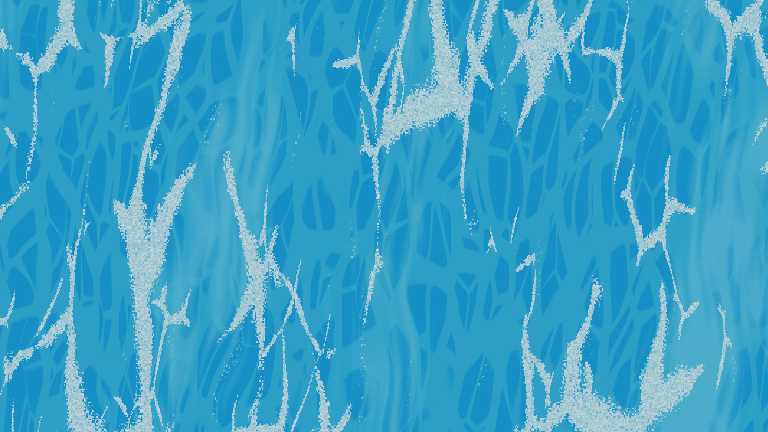
This texture is drawn by a WebGL 2 fragment shader. Its source:

```glsl
#version 300 es
precision highp float;
// Rippling blue water under torn, grainy foam that runs down in veins.
// Stretched, warped cell borders give both the flat tonal net and the foam;
// gradient noise varies their width, and a fine random grain frays the foam.

uniform vec2 u_resolution;
out vec4 fragColor;

const vec3 DEEP = vec3(0.085, 0.565, 0.77);
const vec3 MID = vec3(0.175, 0.625, 0.78);
const vec3 PALE = vec3(0.32, 0.69, 0.795);
const vec3 FOAM_DIM = vec3(0.54, 0.75, 0.815);
const vec3 FOAM_BRIGHT = vec3(0.77, 0.825, 0.84);

vec2 hash2(vec2 p) {
    vec3 q = fract(p.xyx * vec3(0.1031, 0.1030, 0.0973));
    q += dot(q, q.yzx + 33.33);
    return fract((q.xx + q.yz) * q.zy);
}

float cornerSlope(vec2 cell, vec2 offset) {
    float angle = 6.2832 * hash2(cell).x;
    return dot(vec2(cos(angle), sin(angle)), offset);
}

// Gradient noise, roughly -0.7 to 0.7
float gradientNoise(vec2 p) {
    vec2 i = floor(p), f = fract(p);
    vec2 u = f * f * f * (f * (f * 6.0 - 15.0) + 10.0);
    vec2 e = vec2(1.0, 0.0);
    float low = mix(cornerSlope(i, f), cornerSlope(i + e, f - e), u.x);
    float high = mix(cornerSlope(i + e.yx, f - e.yx),
                     cornerSlope(i + e.xx, f - e.xx), u.x);
    return mix(low, high, u.y);
}

// Second minus first distance to scattered points: zero on cell borders
float cellBorder(vec2 p) {
    vec2 i = floor(p), f = fract(p);
    float nearest = 8.0, second = 8.0;
    for (int y = -1; y <= 1; y++) {
        for (int x = -1; x <= 1; x++) {
            vec2 g = vec2(x, y);
            float d = length(g + hash2(i + g) - f);
            second = min(second, max(nearest, d));
            nearest = min(nearest, d);
        }
    }
    return second - nearest;
}

vec2 warp(vec2 p, vec2 scale, float amount, float seed) {
    vec2 q = p * scale + seed;
    return p + amount * vec2(gradientNoise(q), gradientNoise(q + 37.7));
}

// Flat-toned web of borders with varying width
float net(vec2 p, vec2 scale, float width, float seed) {
    float w = width + 0.24 * gradientNoise(p * scale * 0.45 + seed);
    float soft = scale.x / u_resolution.y;
    return 1.0 - smoothstep(w - soft, w + soft, cellBorder(p * scale + seed));
}

// Foam density: veins that swell, thin out and break off
float foamVeins(vec2 p, vec2 scale, float bias, float seed) {
    float swell = gradientNoise(p * scale * vec2(0.4, 0.6) + seed)
                + 0.5 * gradientNoise(p * scale * vec2(1.3, 1.1) + seed + 9.0);
    float w = max(bias + 0.38 * swell, 0.0);
    float fray = 0.07 * gradientNoise(p * vec2(70.0, 16.0) + seed);
    float border = cellBorder(p * scale + seed) + fray;
    float body = 1.0 - smoothstep(0.45 * w, 1.25 * w + 0.04, border);
    return body * smoothstep(0.0, 0.04, w);
}

void main() {
    vec2 uv = gl_FragCoord.xy / u_resolution;
    vec2 p = gl_FragCoord.xy / u_resolution.y;

    // Leaning, wavering flow
    vec2 flow = p - vec2(0.1 * p.y, 0.0);
    flow = warp(flow, vec2(5.0, 2.5), 0.05, 3.0);
    flow = warp(flow, vec2(15.0, 6.0), 0.02, 21.0);

    // Two-tone water
    float web = max(net(flow, vec2(13.0, 4.2), 0.2, 50.0),
                    net(flow, vec2(21.0, 6.5), 0.11, 90.0));
    vec3 color = mix(DEEP, MID, web);

    // Pale streaky wash, strongest in a band toward the right
    float band = exp(-pow((uv.x - 0.885) / 0.065, 2.0));
    float streaks = gradientNoise(flow * vec2(42.0, 5.0) + 13.0);
    float wash = gradientNoise(flow * vec2(4.0, 0.9) + 70.0)
               + 0.4 * streaks + 0.5 * band;
    color = mix(color, PALE, 0.85 * smoothstep(0.15, 0.6, wash));

    // Broad veins, fine threads and a faint dusting of spray
    float density = foamVeins(flow, vec2(6.2, 2.2), 0.03, 120.0);
    float corner = 0.1 * exp(-5.0 * dot(uv, uv * vec2(1.5, 6.0)));
    density = max(density,
                  foamVeins(flow, vec2(14.0, 4.6), corner - 0.07, 160.0));
    float spray = gradientNoise(flow * vec2(30.0, 3.5) + 200.0);
    density = max(density, 0.16 * smoothstep(0.2, 0.55, spray));

    // Random grain breaks up the foam
    vec2 grain = hash2(floor(p * 300.0) + 7.0);
    float cover = smoothstep(0.0, 0.25, 1.12 * density - grain.x);
    color = mix(color, mix(FOAM_DIM, FOAM_BRIGHT, grain.y), cover);

    fragColor = vec4(color, 1.0);
}
```
